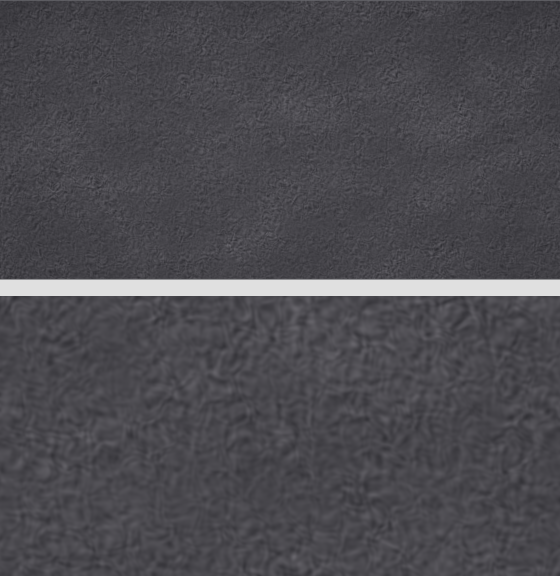
Top, the full canvas; bottom, a detail of the centre.
Give the GLSL for this texture, as a WebGL 1 fragment shader.

```glsl
precision highp float;
// Dark slate slab: fine embossed grain, cloudy mineral bloom and slanted pale veins.

uniform vec2 u_resolution;

const vec3 DARK_SLATE = vec3(0.238, 0.234, 0.254);
const vec3 PALE_SLATE = vec3(0.334, 0.328, 0.350);
const vec3 TOP_EDGE = vec3(0.40, 0.40, 0.42);
const vec3 BOTTOM_EDGE = vec3(0.57, 0.57, 0.58);

// Random unit gradient for a lattice cell
vec2 cellGradient(vec2 cell) {
  vec3 h = fract(cell.xyx * vec3(0.1031, 0.1030, 0.0973));
  h += dot(h, h.yzx + 33.33);
  float angle = 6.28318 * fract((h.x + h.y) * h.z);
  return vec2(cos(angle), sin(angle));
}

// Gradient noise, roughly -0.7 to 0.7
float gradientNoise(vec2 p) {
  vec2 cell = floor(p);
  vec2 f = p - cell;
  vec2 s = f * f * f * (f * (f * 6.0 - 15.0) + 10.0);
  vec2 e = vec2(1.0, 0.0);
  float a = dot(cellGradient(cell), f);
  float b = dot(cellGradient(cell + e.xy), f - e.xy);
  float c = dot(cellGradient(cell + e.yx), f - e.yx);
  float d = dot(cellGradient(cell + e.xx), f - e.xx);
  return mix(mix(a, b, s.x), mix(c, d, s.x), s.y);
}

float fbm(vec2 p, float gain) {
  float sum = 0.0;
  float amplitude = 1.0;
  for (int i = 0; i < 5; i++) {
    sum += amplitude * gradientNoise(p);
    p = mat2(1.6, 1.2, -1.2, 1.6) * p + 17.3;
    amplitude *= gain;
  }
  return sum;
}

vec2 rotate(vec2 p, float angle) {
  float c = cos(angle);
  float s = sin(angle);
  return vec2(c * p.x + s * p.y, c * p.y - s * p.x);
}

// Crinkled relief lit from the upper left
float embossedGrain(vec2 p, float frequency) {
  vec2 warp = vec2(gradientNoise(p * 34.0), gradientNoise(p * 34.0 + 50.0));
  vec2 q = p * frequency + warp * 1.5;
  vec2 lightStep = vec2(-0.28, 0.38);
  return gradientNoise(q + lightStep) - gradientNoise(q - lightStep);
}

// Soft elongated glow
float bloom(vec2 p, vec2 center, vec2 radius, float angle) {
  vec2 q = rotate(p - center, angle) / radius;
  return exp(-dot(q, q));
}

// Thin wandering crests along the slanted direction
float veins(vec2 p) {
  vec2 q = rotate(p, 0.55) * vec2(2.2, 6.5);
  float field = fbm(q + 0.6 * gradientNoise(p * 5.0), 0.55);
  return 1.0 - smoothstep(0.0, 0.12, abs(field));
}

void main() {
  vec2 p = gl_FragCoord.xy / u_resolution.y;
  float aspect = u_resolution.x / u_resolution.y;
  vec2 uv = vec2(p.x / aspect, p.y);

  // Broad light: paler middle, darker top and sides
  vec2 fromCenter = (uv - vec2(0.5, 0.43)) / vec2(0.62, 0.60);
  float tone = 0.50 - 0.31 * dot(fromCenter, fromCenter);

  // Mineral clouds and pale patches
  float clouds = fbm(rotate(p, 0.4) * vec2(2.8, 4.4) + 4.7, 0.62);
  float patches = bloom(uv, vec2(0.10, 0.34), vec2(0.08, 0.10), 0.3)
    + 0.5 * bloom(uv, vec2(0.62, 0.62), vec2(0.12, 0.16), 0.4)
    + 0.5 * bloom(uv, vec2(0.82, 0.54), vec2(0.08, 0.07), 0.0)
    + 0.8 * bloom(uv, vec2(0.44, 0.15), vec2(0.10, 0.03), 0.8);
  float mottled = patches * (0.75 + 0.8 * clouds);
  float veinMask = smoothstep(-0.1, 0.4, clouds + 0.3 * patches);
  tone += 0.23 * clouds + 0.20 * mottled + 0.13 * veins(p) * veinMask;

  // Fine relief in scattered rough areas, stronger where the stone is pale
  float roughness = 0.85 + 0.4 * clouds + 0.4 * patches + 0.7 * gradientNoise(p * 13.0);
  float grain = embossedGrain(p, 74.0) + 0.85 * embossedGrain(p + 9.0, 122.0);
  tone += 0.56 * clamp(roughness, 0.4, 1.6) * grain;
  tone += 0.25 * gradientNoise(p * vec2(110.0, 150.0) + 30.0);

  vec3 color = mix(DARK_SLATE, PALE_SLATE, clamp(tone, -0.6, 1.9));

  // Light slivers along the slab edges
  color = mix(color, TOP_EDGE, 0.8 * smoothstep(0.994, 0.999, uv.y));
  color = mix(color, BOTTOM_EDGE, 1.0 - smoothstep(0.002, 0.006, uv.y));
  gl_FragColor = vec4(color, 1.0);
}
```
